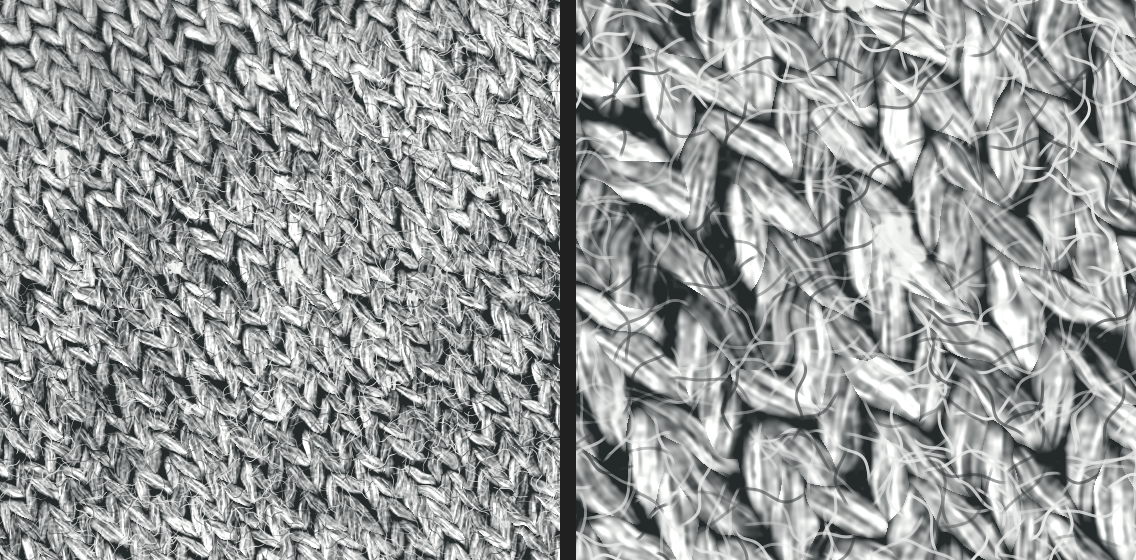
Left: the whole. Right: its middle third, enlarged.
Reproduce this texture procedurally as a WebGL 1 fragment shader.

```glsl
precision highp float;
// Fuzzy grey stockinette knit: slanted columns of V stitches under loose, curling hairs.

uniform vec2 u_resolution;

const vec3 SHADOW = vec3(0.14, 0.16, 0.165);
const vec3 HIGHLIGHT = vec3(0.94, 0.95, 0.94);
const float KNIT_TILT = 0.53;     // rotation of the columns, radians
const float LEG_TILT = 0.42;      // lean of each stitch leg from its column
const float TWIST = -0.12;        // slant of the fibres within a leg
const float COLUMNS = 17.0;       // V columns per canvas width
const float ROWS = 23.0;          // stitches per canvas height along a column
const vec2 LEG_SIZE = vec2(0.0118, 0.0345); // half width and half length
const float CONTRAST = 1.25;
const float HAIR_CELLS = 20.0;
const float HAIR_WIDTH = 0.0009;  // half width
const float HAIR_LENGTH = 0.028;  // half length
const float HAIR_WAVE = 0.0024;
const int HAIR_LAYERS = 9;        // the last two layers are dark
const float FLUFF_CELLS = 5.0;
const float FLUFF_CHANCE = 0.35;

float hash(vec2 p) {
  return fract(sin(dot(p, vec2(127.1, 311.7))) * 43758.5453);
}

vec2 hash2(vec2 p) {
  return vec2(hash(p), hash(p + 37.3));
}

float noise(vec2 p) {
  vec2 i = floor(p), f = fract(p);
  f = f * f * (3.0 - 2.0 * f);
  return mix(mix(hash(i), hash(i + vec2(1.0, 0.0)), f.x),
             mix(hash(i + vec2(0.0, 1.0)), hash(i + 1.0), f.x), f.y);
}

mat2 rotation(float a) {
  float c = cos(a), s = sin(a);
  return mat2(c, -s, s, c);
}

// Tone of the topmost stitch leg, with dark gaps between legs
float knitTone(vec2 p, float blur) {
  vec2 pitch = vec2(0.5 / COLUMNS, 1.0 / ROWS);
  vec2 base = floor(p / pitch);
  float top = -9.0, rim = -9.0, seed = 0.0;
  vec2 leg = vec2(0.0);
  for (int j = -1; j <= 1; j++) {
    for (int i = -1; i <= 1; i++) {
      vec2 id = base + vec2(float(i), float(j));
      vec2 r = hash2(id);
      float side = mod(id.x, 2.0) * 2.0 - 1.0;
      vec2 d = p - (id + 0.5 + 0.36 * (r - 0.5)) * pitch;
      vec2 q = rotation(-side * LEG_TILT + 0.4 * (r.x - 0.5)) * d;
      // Convert to across and along the leg, with varied thickness
      vec2 n = q / (LEG_SIZE * (0.82 + 0.36 * r.y));
      float bulge = 1.0 - dot(n, n);
      float height = bulge + 0.25 * n.y;
      if (height > top) {
        top = height;
        rim = bulge;
        leg = q;
        seed = r.x;
      }
    }
  }
  // Twisted fibres running along the yarn
  vec2 fibre = vec2((leg.x + leg.y * TWIST) * 360.0, leg.y * 55.0);
  float strands = noise(fibre + seed * 91.0) * 0.65
                + noise(fibre * 0.5 + seed * 53.0) * 0.35;
  float lit = 0.68 + 0.26 * (seed - 0.5) - 0.15 * leg.x / LEG_SIZE.x
            + mix(1.0, 0.5, blur) * (strands - 0.5);
  return mix(0.05, lit, smoothstep(-0.45, 0.5 + 0.3 * blur, rim));
}

// Coverage of one layer of randomly curled hairs
float hairLayer(vec2 uv, float layer, float edge) {
  vec2 p = uv * HAIR_CELLS + layer * vec2(3.37, 5.71);
  vec2 base = floor(p);
  float cover = 0.0;
  for (int j = -1; j <= 1; j++) {
    for (int i = -1; i <= 1; i++) {
      vec2 id = base + vec2(float(i), float(j));
      vec2 r = hash2(id + layer * 17.0);
      vec2 k = hash2(id + layer * 29.0 + 71.0);
      vec2 q = rotation(6.2832 * r.x) * (p - id - hash2(id + layer * 11.0)) / HAIR_CELLS;
      float wave = 90.0 + 130.0 * k.y;
      float phase = q.x * wave + 6.2832 * r.y;
      float bend = (k.x - 0.5) * 36.0;
      float path = bend * q.x * q.x + HAIR_WAVE * sin(phase);
      float slope = 2.0 * bend * q.x + HAIR_WAVE * wave * cos(phase);
      float dist = abs(q.y - path) / sqrt(1.0 + slope * slope);
      float reach = HAIR_LENGTH * (0.5 + 0.5 * r.y);
      float line = 1.0 - smoothstep(HAIR_WIDTH - edge, HAIR_WIDTH + edge, dist);
      line *= 1.0 - smoothstep(reach * 0.75, reach, abs(q.x));
      cover = max(cover, line * (0.4 + 0.6 * k.y));
    }
  }
  return cover;
}

// Sparse ragged tufts of pale lint
float fluff(vec2 uv) {
  vec2 p = uv * FLUFF_CELLS, id = floor(p);
  vec2 d = (fract(p) - 0.3 - 0.4 * hash2(id + 5.0)) / FLUFF_CELLS;
  float radius = 0.008 + 0.014 * hash(id + 9.0);
  float ragged = length(d) + 0.026 * (noise(uv * 95.0) - 0.5) + 0.018 * (noise(uv * 230.0) - 0.5);
  return step(hash(id + 2.0), FLUFF_CHANCE) * (1.0 - smoothstep(radius * 0.3, radius, ragged));
}

void main() {
  vec2 uv = gl_FragCoord.xy / u_resolution.y;
  float edge = 0.65 / u_resolution.y;
  float blur = smoothstep(0.6, 1.2, uv.y - 0.45 * uv.x + 0.2);

  // Knit, warped and frayed, under uneven light
  vec2 warp = 0.014 * (vec2(noise(uv * 9.0), noise(uv * 9.0 + 40.0)) - 0.5)
            + 0.007 * (vec2(noise(uv * 48.0), noise(uv * 48.0 + 60.0)) - 0.5);
  float tone = knitTone(rotation(KNIT_TILT) * (uv + warp), blur);
  tone += 0.28 * (1.0 - 0.6 * blur) * (noise(uv * 250.0) - 0.5);
  tone = 0.5 + CONTRAST * (tone - 0.53);
  tone += 0.20 * (noise(uv * 4.0 + 3.0) - 0.5) + 0.08 * blur;

  // Loose hairs gather in patches
  float patches = mix(0.5, 1.0, smoothstep(0.25, 0.65, noise(uv * 11.0 + 8.0)));
  for (int n = 0; n < HAIR_LAYERS; n++) {
    bool dark = n >= HAIR_LAYERS - 2;
    float cover = hairLayer(uv, float(n), edge + 0.0010 * blur) * (1.0 - 0.45 * blur);
    tone = mix(tone, dark ? 0.05 : 0.97, cover * (dark ? 0.65 : patches));
  }
  tone = mix(tone, 1.05, 0.85 * fluff(uv));
  gl_FragColor = vec4(mix(SHADOW, HIGHLIGHT, clamp(tone, 0.0, 1.08)), 1.0);
}
```
